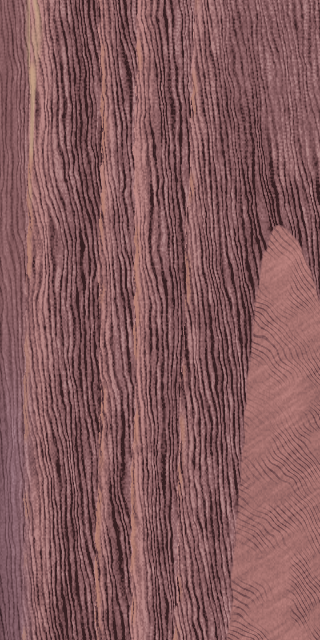
A WebGL 2 fragment shader for this texture:

```glsl
#version 300 es
precision highp float;

uniform vec2 u_resolution;
out vec4 fragColor;

#define FIBRE_FREQ 62.0
#define FIBRE_STRETCH 9.0
#define FIBRE_CONTRAST 1.0
#define WAVE_AMOUNT 0.008
#define EARLY_TONE 0.76
#define LATE_TONE 0.44
#define GRAIN_AMOUNT 0.46
#define HATCH_FREQ 46.0
#define ARCH_APEX vec2(0.87, 1.30)
#define TAU 6.2832

// Ring borders as x at the bottom and x at the top
const int RINGS = 5;
const vec2 RING_EDGE[RINGS] = vec2[RINGS](
    vec2(-0.06, -0.04), vec2(0.075, 0.09), vec2(0.305, 0.315),
    vec2(0.410, 0.430), vec2(0.545, 0.605));

float hash(vec2 p) {
    return fract(sin(dot(p, vec2(127.1, 311.7))) * 43758.5453);
}

float noise(vec2 p) {
    vec2 i = floor(p), f = fract(p);
    f = f * f * (3.0 - 2.0 * f);
    return mix(mix(hash(i), hash(i + vec2(1, 0)), f.x),
               mix(hash(i + vec2(0, 1)), hash(i + vec2(1, 1)), f.x), f.y);
}

float ringEdge(int i, float y) {
    float wobble = 0.016 * (noise(vec2(y * 4.0, float(i) * 7.0)) - 0.5)
                 + 0.009 * (noise(vec2(y * 32.0, float(i) * 9.0)) - 0.5);
    return mix(RING_EDGE[i].x, RING_EDGE[i].y, y * 0.5) + wobble;
}

// Approximate signed distance to the arch, positive inside
float archDistance(vec2 p) {
    float side = p.x - ARCH_APEX.x;
    float k = side < 0.0 ? 0.14 : 0.27;
    float level = ARCH_APEX.y - p.y - side * side / (k * k);
    return level / length(vec2(1.0, 2.0 * side / (k * k)));
}

// Thin dark grooves along lines of equal phase, 0 to 1
float groove(float phase, float width) {
    float wave = 0.5 + 0.5 * cos(TAU * phase);
    return smoothstep(1.0 - width, 1.0, wave);
}

vec3 woodRamp(float t) {
    vec3 c = mix(vec3(0.21, 0.12, 0.13), vec3(0.39, 0.25, 0.26), clamp(t * 4.0, 0.0, 1.0));
    c = mix(c, vec3(0.50, 0.34, 0.35), clamp(t * 4.0 - 1.0, 0.0, 1.0));
    c = mix(c, vec3(0.58, 0.41, 0.42), clamp(t * 4.0 - 2.0, 0.0, 1.0));
    return mix(c, vec3(0.69, 0.53, 0.53), clamp(t * 4.0 - 3.0, 0.0, 1.0));
}

void main() {
    vec2 p = gl_FragCoord.xy / u_resolution.x;

    // Find the growth ring
    int ring = 0;
    float start = 0.0, next = 1.0;
    for (int i = 0; i < RINGS; i++) {
        float edge = ringEdge(i, p.y);
        if (p.x >= edge) {
            ring = i;
            start = edge;
            next = i + 1 < RINGS ? ringEdge(i + 1, p.y) : 1.2;
        }
    }
    float fromEdge = p.x - start;
    float late = smoothstep(0.05, 0.6, fromEdge / (next - start))
               * smoothstep(0.0, 0.004, next - p.x);

    // Arch of clean wood and the dark wood around it
    float arch = archDistance(p) + 0.018 * (noise(p * vec2(40.0, 16.0)) - 0.5);
    float inside = smoothstep(-0.004, 0.008, arch);
    bool lastRing = ring == RINGS - 1;
    if (lastRing) {
        float shade = smoothstep(-0.20, -0.05, arch) * mix(0.85, 1.2, smoothstep(0.3, 0.9, p.y));
        late = max(shade, 0.55 * smoothstep(0.01, 0.09, fromEdge));
    }
    float calm = smoothstep(0.62, 0.75, p.x) * smoothstep(1.35, 1.65, p.y);

    // Dense wavy fibres, leaning by ring
    float tilt = lastRing ? 0.12 : 0.05 + 0.06 * hash(vec2(float(ring), 3.0));
    float across = p.x + tilt * p.y
                 + 0.03 * (noise(p * vec2(7.0, 4.0)) - 0.5)
                 + WAVE_AMOUNT * (noise(p * vec2(34.0, 18.0)) - 0.5)
                 + 0.5 * WAVE_AMOUNT * (noise(p * vec2(90.0, 48.0)) - 0.5);
    vec2 fibrePos = vec2(across * FIBRE_FREQ, p.y * FIBRE_STRETCH + float(ring) * 17.0);
    float strength = noise(fibrePos * vec2(0.9, 0.8) + 41.0);
    float phase = fibrePos.x + 1.3 * noise(fibrePos * vec2(0.6, 0.5) + 9.0);
    float crack = groove(phase, 0.35 + 0.55 * strength) * smoothstep(0.0, 0.5, strength + 0.2 * late);
    float crest = groove(phase + 0.65, 0.8);
    float fine = noise(fibrePos * vec2(2.3, 1.7) + 77.0) - 0.5;
    float band = noise(vec2(p.x * 28.0, p.y * 0.9)) - 0.5;

    float tone = mix(EARLY_TONE, LATE_TONE, late) + 0.26 * band * (1.0 - calm);
    tone += FIBRE_CONTRAST * mix(1.0, 0.65, calm)
          * (0.20 * crest + 0.48 * fine - mix(0.42, 0.50, late) * crack + 0.07);

    // Curved thin hatching inside the arch
    float bend = p.x - 0.7;
    float sweep = p.y + 0.4 * p.x + 2.0 * bend * bend + 0.03 * noise(p * 14.0);
    float patchy = noise(p * vec2(16.0, 13.0) + 5.0);
    float hatch = groove(sweep * HATCH_FREQ + noise(p * 24.0), 0.4) * smoothstep(0.25, 0.8, patchy);
    float counter = noise(vec2((p.y - 0.7 * p.x) * 95.0, (p.x + p.y) * 12.0)) - 0.5;
    float cleanTone = 0.80 - 0.36 * hatch + 0.24 * counter
                    + 0.24 * (noise(p * vec2(9.0, 4.0)) - 0.5);
    tone = mix(tone, cleanTone, inside);

    // Smoother pale strip on the left
    float strip = 1.0 - smoothstep(0.03, 0.13, p.x + 0.03 * (noise(p * vec2(6.0, 3.0)) - 0.5));
    float streak = noise(vec2(p.x * 95.0, p.y * 3.0)) - 0.5;
    float stripTone = 0.70 + 0.35 * band + 0.35 * streak - 0.2 * crack;
    tone = mix(tone, stripTone, 0.75 * strip);

    // Fine surface grain
    float grain = noise(p * vec2(240.0, 180.0)) - 0.5;
    tone += GRAIN_AMOUNT * mix(1.0, 0.5, max(inside, strip)) * grain;

    // Colour: salmon early wood, tan border lines, mauve and cream strip
    vec3 color = woodRamp(tone);
    float early = (1.0 - late) * (1.0 - calm) * (1.0 - strip);
    float salmon = max(inside, 0.6 * early) * smoothstep(0.3, 0.75, tone);
    color = mix(color, vec3(0.68, 0.46, 0.44) * (0.60 + 0.48 * tone), 0.8 * salmon);
    float border = 1.0 - smoothstep(0.006, 0.020, fromEdge);
    border *= smoothstep(0.35, 0.8, noise(vec2(p.y * 12.0, float(ring) * 5.0))) * (1.0 - inside);
    color = mix(color, vec3(0.72, 0.50, 0.41), 0.55 * border * smoothstep(0.3, 0.7, tone));
    color = mix(color, color * vec3(0.98, 1.03, 1.09), strip * (1.0 - smoothstep(0.5, 1.2, p.y)));
    float creamWidth = mix(0.009, 0.034, smoothstep(1.65, 1.9, p.y));
    float cream = (1.0 - smoothstep(0.3, 1.0, abs(p.x - 0.065 - 0.022 * p.y) / creamWidth))
                * smoothstep(1.1, 1.6, p.y) * smoothstep(0.2, 0.65, strength);
    color = mix(color, vec3(0.80, 0.67, 0.55), 0.7 * cream);

    fragColor = vec4(color, 1.0);
}
```
